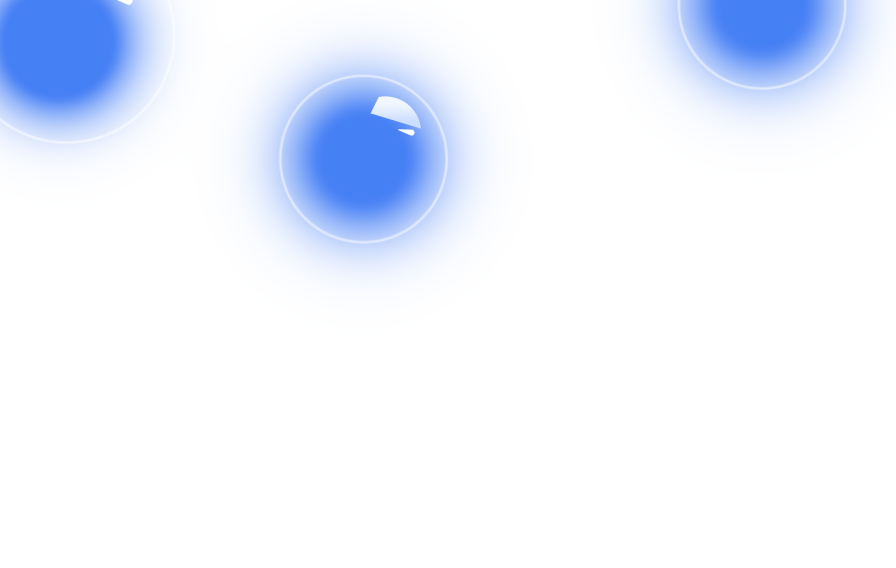
Write a Shadertoy shader that draws this background.

```glsl
// Glassy blue bubbles floating at the top of a white background.
// Each one is a clamped Gaussian glow under a thin pale rim, with a curved
// window reflection and a small teardrop glint scaled to the rim.

const vec3 PAPER = vec3(1.0);
const vec3 BLUE = vec3(0.275, 0.500, 0.960);
const vec3 GLINT_LOW = vec3(0.80, 0.87, 0.995);
const vec3 GLINT_HIGH = vec3(0.95, 0.97, 1.0);

const int COUNT = 3;
// Rim: centre x, centre y, radius (units of canvas height)
const vec3 RIMS[COUNT] = vec3[](
    vec3(0.1173, 0.9383, 0.1893),
    vec3(0.6400, 0.7200, 0.1465),
    vec3(1.3416, 0.9907, 0.1465));
// Glow: offset x, offset y from the rim centre, spread, gain
const vec4 GLOWS[COUNT] = vec4[](
    vec4(-0.0144, -0.0123, 0.1120, 2.18),
    vec4(0.0, 0.001, 0.1222, 1.54),
    vec4(0.0, 0.001, 0.1222, 1.54));
const float RIM_WIDTH = 0.0034;
const float RIM_ALPHA = 0.55;
const float CORE_SOFTNESS = 0.16;

// Reflection geometry, in units of the rim radius
const vec2 PANE_LOW = vec2(0.085, 0.549);
const vec2 PANE_TOP = vec2(0.183, 0.746);
const vec2 PANE_TIP = vec2(0.690, 0.366);
const vec2 ARC_CENTRE = vec2(0.261, 0.321);
const float ARC_RADIUS = 0.432;
const vec2 DROP_TAIL = vec2(0.423, 0.352);
const vec2 DROP_HEAD = vec2(0.577, 0.318);
const vec2 DROP_RADII = vec2(0.006, 0.036);

float smoothMin(float a, float b, float k) {
    float h = max(k - abs(a - b), 0.0) / k;
    return min(a, b) - 0.25 * h * h * k;
}

// Signed distance to the line a-b, negative on its left side
float leftOf(vec2 p, vec2 a, vec2 b) {
    vec2 d = normalize(b - a);
    return dot(p - a, vec2(d.y, -d.x));
}

float paneDistance(vec2 q) {
    float sides = max(leftOf(q, PANE_LOW, PANE_TIP), leftOf(q, PANE_TOP, PANE_LOW));
    return max(sides, length(q - ARC_CENTRE) - ARC_RADIUS);
}

float dropDistance(vec2 q) {
    vec2 axis = DROP_HEAD - DROP_TAIL;
    float t = clamp(dot(q - DROP_TAIL, axis) / dot(axis, axis), 0.0, 1.0);
    return length(q - DROP_TAIL - axis * t) - mix(DROP_RADII.x, DROP_RADII.y, t);
}

float coverage(float dist, float pixel) {
    return 1.0 - smoothstep(-0.7 * pixel, 0.7 * pixel, dist);
}

vec3 drawBubble(vec3 color, vec2 p, vec3 rim, vec4 glow, float pixel) {
    // Soft core and halo
    vec2 g = (p - rim.xy - glow.xy) / glow.z;
    float amount = smoothMin(glow.w * exp(-dot(g, g)), 1.0, CORE_SOFTNESS);
    color = mix(color, BLUE, amount);

    // Pale rim
    float edge = abs(length(p - rim.xy) - rim.z);
    float line = 1.0 - smoothstep(0.0, RIM_WIDTH + 0.5 * pixel, edge);
    color = mix(color, PAPER, RIM_ALPHA * line);

    // Reflections
    vec2 q = (p - rim.xy) / rim.z;
    float localPixel = pixel / rim.z;
    vec3 paneColor = mix(GLINT_LOW, GLINT_HIGH, smoothstep(0.42, 0.70, q.y));
    color = mix(color, paneColor, coverage(paneDistance(q), localPixel));
    return mix(color, PAPER, coverage(dropDistance(q), localPixel));
}

void mainImage(out vec4 fragColor, in vec2 fragCoord) {
    vec2 p = fragCoord / iResolution.y;
    float pixel = 1.0 / iResolution.y;
    vec3 color = PAPER;
    for (int i = 0; i < COUNT; i++) {
        color = drawBubble(color, p, RIMS[i], GLOWS[i], pixel);
    }
    fragColor = vec4(color, 1.0);
}
```
